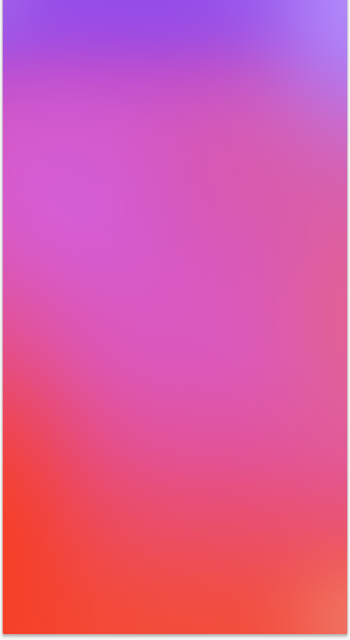
Give the GLSL for this background, as a Shadertoy shader.

```glsl
// A soft mesh gradient from violet through orchid to red, on a pale page with a drop shadow.
#define MARGIN_SIDE 0.0075
#define MARGIN_BOTTOM 0.0165
#define CORNER_RADIUS 0.006
#define SHADOW_DROP 0.006
#define SHADOW_STRENGTH 0.25
#define PAGE vec3(0.965, 0.972, 0.968)

vec3 rgb(float r, float g, float b) {
    return vec3(r, g, b) / 255.0;
}

// Lays an elliptical Gaussian glow over a colour.
vec3 glow(vec3 under, vec3 tint, vec2 p, vec2 centre, vec2 radius, float strength) {
    vec2 d = (p - centre) / radius;
    return mix(under, tint, strength * exp(-dot(d, d)));
}

// Vertical ramp; depth runs from 0 at the top to 1 at the bottom.
vec3 verticalRamp(float depth) {
    vec3 c = rgb(148.0, 76.0, 232.0);
    c = mix(c, rgb(174.0, 72.0, 212.0), smoothstep(0.0, 0.14, depth));
    c = mix(c, rgb(210.0, 86.0, 192.0), smoothstep(0.05, 0.24, depth));
    c = mix(c, rgb(218.0, 88.0, 190.0), smoothstep(0.24, 0.50, depth));
    c = mix(c, rgb(228.0, 80.0, 140.0), smoothstep(0.52, 0.80, depth));
    return mix(c, rgb(242.0, 77.0, 60.0), smoothstep(0.68, 1.0, depth));
}

// Ramp with coloured glows; p is measured from the top left.
vec3 meshGradient(vec2 p) {
    vec3 c = verticalRamp(p.y);
    // Broad glows in the body
    c = glow(c, rgb(212.0, 95.0, 222.0), p, vec2(0.17, 0.33), vec2(0.33, 0.18), 0.9);
    c = glow(c, rgb(216.0, 88.0, 172.0), p, vec2(0.78, 0.27), vec2(0.30, 0.14), 0.9);
    c = glow(c, rgb(226.0, 98.0, 146.0), p, vec2(1.05, 0.50), vec2(0.26, 0.25), 0.95);
    c = glow(c, rgb(246.0, 62.0, 36.0), p, vec2(-0.05, 0.88), vec2(0.30, 0.345), 0.95);
    // Corner highlights
    c = glow(c, rgb(178.0, 140.0, 252.0), p, vec2(1.05, 0.0), vec2(0.28, 0.20), 0.95);
    c = glow(c, rgb(165.0, 100.0, 232.0), p, vec2(0.0, 0.0), vec2(0.12, 0.08), 0.6);
    return glow(c, rgb(240.0, 116.0, 100.0), p, vec2(1.03, 0.97), vec2(0.20, 0.10), 0.9);
}

// Signed distance to the panel, which runs past the top edge.
float panelDistance(vec2 p) {
    vec2 halfSize = vec2(0.5 - MARGIN_SIDE, 4.0);
    vec2 centre = vec2(0.5, MARGIN_BOTTOM + halfSize.y);
    vec2 q = abs(p - centre) - halfSize + CORNER_RADIUS;
    return length(max(q, 0.0)) + min(max(q.x, q.y), 0.0) - CORNER_RADIUS;
}

void mainImage(out vec4 fragColor, in vec2 fragCoord) {
    vec2 uv = fragCoord / iResolution.xy;
    vec2 pos = fragCoord / iResolution.x;
    float halfPixel = 0.5 / iResolution.x;

    // Page and shadow
    float shadow = 1.0 - smoothstep(-0.006, 0.008, panelDistance(pos + vec2(0.0, SHADOW_DROP)));
    vec3 color = PAGE * (1.0 - SHADOW_STRENGTH * shadow);

    // Gradient panel
    float panel = 1.0 - smoothstep(-halfPixel, halfPixel, panelDistance(pos));
    color = mix(color, meshGradient(vec2(uv.x, 1.0 - uv.y)), panel);

    fragColor = vec4(color, 1.0);
}
```
